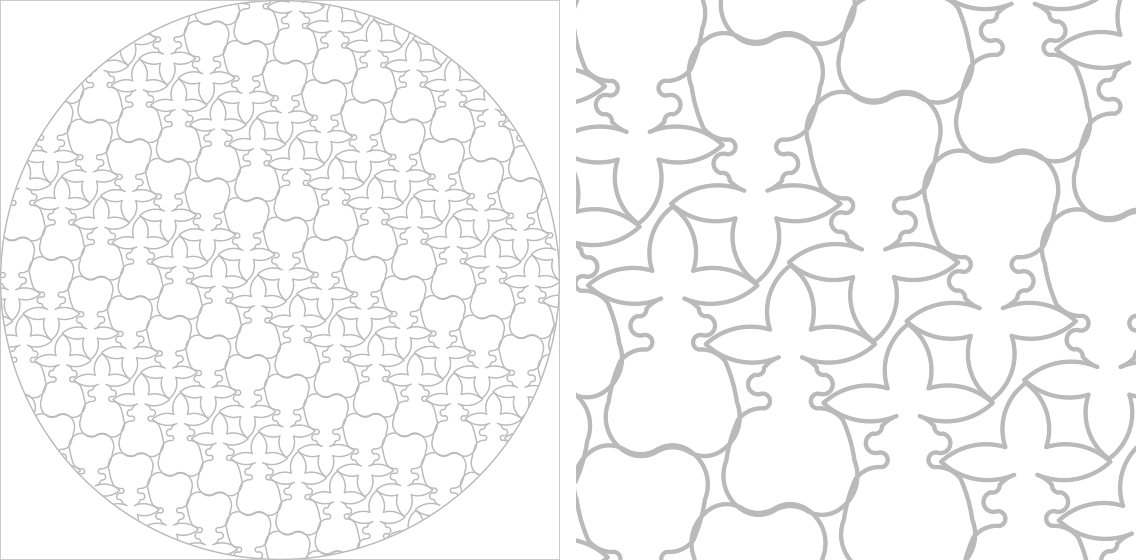
Left, the full canvas; right, a detail of the centre.
Reproduce this pattern procedurally as a WebGL 1 fragment shader.

```glsl
precision highp float;
// Thin grey outlines of interlocking pot-and-flower tiles, clipped to a disc.

uniform vec2 u_resolution;

const float MOTIF_SCALE = 11.52;               // motif units across the canvas
const vec2 STEP_ACROSS = vec2(0.807, -0.403);  // lattice vectors
const vec2 STEP_UP = vec2(-0.018, 3.23);
const vec2 TURN_CENTRE = vec2(0.4857, 0.4861); // half-turn centre on the canvas
const vec2 FLOWER_OFFSET = vec2(0.285, 0.28);  // turn centre to flower centre
const float FIGURE_MIDDLE = 0.31;              // mid height above flower centre
const float HALF_LINE = 0.0013;
const float INK = 0.27;

// Distance to a circular arc from a to b; positive sag bulges to the left.
float arcDistance(vec2 p, vec2 a, vec2 b, float sag) {
  vec2 chord = b - a;
  float halfChord = 0.5 * length(chord);
  vec2 along = chord / (2.0 * halfChord);
  vec2 q = p - 0.5 * (a + b);
  q = vec2(abs(dot(q, along)), dot(q, vec2(-along.y, along.x)) * sign(sag));
  float height = abs(sag);
  float radius = (halfChord * halfChord + height * height) / (2.0 * height);
  float rise = radius - height;
  vec2 fromHub = q + vec2(0.0, rise);
  bool inSector = fromHub.x * rise <= fromHub.y * halfChord;
  return inSector ? abs(length(fromHub) - radius)
                  : length(q - vec2(halfChord, 0.0));
}

// Three pointed petals: one to each side and one below.
float petals(vec2 p) {
  vec2 cusp = vec2(0.08, 0.09);
  vec2 fork = vec2(0.14, -0.10);
  vec2 sideTip = vec2(0.58, 0.0);
  float d = arcDistance(p, cusp, sideTip, 0.075);
  d = min(d, arcDistance(p, fork, sideTip, -0.06));
  return min(d, arcDistance(p, fork, vec2(0.0, -0.54), 0.075));
}

// Round pot with a wavy top edge.
float pot(vec2 p) {
  vec2 wave = vec2(0.11, 1.14);
  vec2 shoulder = vec2(0.34, 1.13);
  vec2 side = vec2(0.44, 0.80);
  vec2 corner = vec2(0.36, 0.52);
  float d = arcDistance(p, wave * vec2(-1.0, 1.0), wave, -0.03);
  d = min(d, arcDistance(p, wave, shoulder, 0.035));
  d = min(d, arcDistance(p, shoulder, side, 0.06));
  d = min(d, arcDistance(p, side, corner, 0.01));
  return min(d, arcDistance(p, corner, vec2(0.18, 0.44), 0.025));
}

// Notch, rounded tab and hook joining the pot to the flower.
float neck(vec2 p) {
  vec2 tabTop = vec2(0.20, 0.34);
  vec2 tabBase = vec2(0.24, 0.21);
  vec2 hook = vec2(0.18, 0.16);
  float d = arcDistance(p, vec2(0.18, 0.44), tabTop, -0.05);
  d = min(d, arcDistance(p, tabTop, tabBase, 0.07));
  d = min(d, arcDistance(p, tabBase, hook, -0.02));
  return min(d, arcDistance(p, hook, vec2(0.08, 0.09), 0.008));
}

float figure(vec2 p) {
  vec2 mirrored = vec2(abs(p.x), p.y);
  return min(petals(mirrored), min(pot(mirrored), neck(mirrored)));
}

// Nearest figure in the two lattice columns around p.
float figureLattice(vec2 p) {
  float area = STEP_ACROSS.x * STEP_UP.y - STEP_ACROSS.y * STEP_UP.x;
  float firstColumn = floor((p.x * STEP_UP.y - p.y * STEP_UP.x) / area);
  float d = 10.0;
  for (int i = 0; i < 2; i++) {
    vec2 q = p - (firstColumn + float(i)) * STEP_ACROSS;
    float row = floor((q.y - FIGURE_MIDDLE) / STEP_UP.y + 0.5);
    d = min(d, figure(q - row * STEP_UP));
  }
  return d;
}

// Upright figures together with their half-turned partners.
float tiling(vec2 uv) {
  vec2 p = (uv - TURN_CENTRE) * MOTIF_SCALE;
  float d = min(figureLattice(p - FLOWER_OFFSET),
                figureLattice(-p - FLOWER_OFFSET));
  return d / MOTIF_SCALE;
}

float lineCoverage(float d, float halfWidth, float pixel) {
  return 1.0 - smoothstep(halfWidth - 0.6 * pixel, halfWidth + 0.6 * pixel, d);
}

void main() {
  vec2 uv = gl_FragCoord.xy / u_resolution;
  float pixel = 1.0 / min(u_resolution.x, u_resolution.y);

  // Tiles inside the disc, then its rim and the square frame.
  float rim = length(uv - 0.5) - 0.499;
  float inside = 1.0 - smoothstep(-0.5 * pixel, 0.5 * pixel, rim);
  float line = inside * lineCoverage(tiling(uv), HALF_LINE, pixel);
  line = max(line, lineCoverage(abs(rim), HALF_LINE, pixel));
  vec2 edge = min(uv, 1.0 - uv);
  line = max(line, lineCoverage(min(edge.x, edge.y), HALF_LINE, pixel));

  gl_FragColor = vec4(vec3(1.0 - INK * line), 1.0);
}
```
